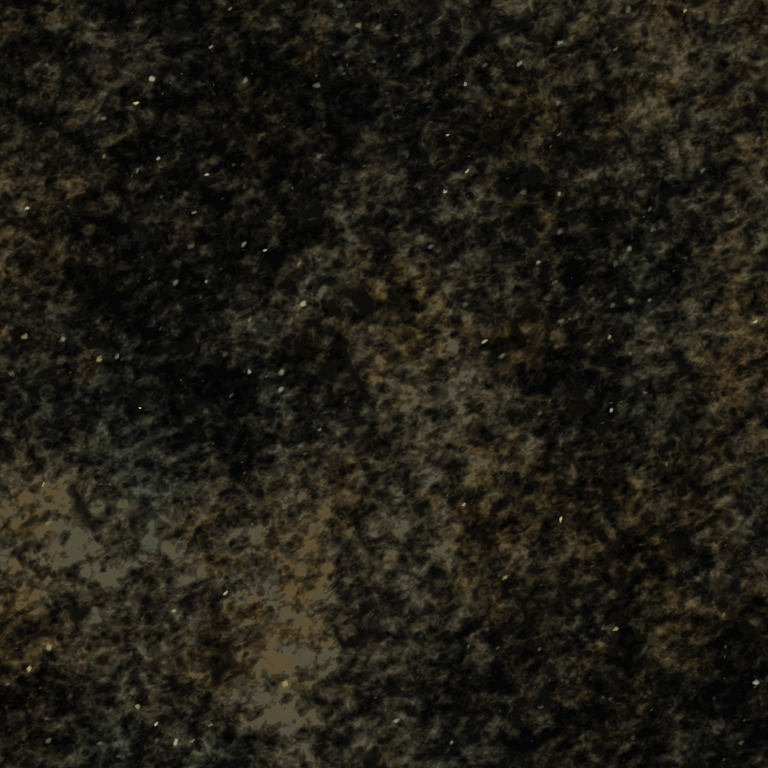
This texture is drawn by a three.js fragment shader. Its source:

```glsl
varying vec2 vUv;

float hash(vec2 p) {
  vec3 q = fract(vec3(p.xyx) * 0.1031);
  q += dot(q, q.yzx + 33.33);
  return fract((q.x + q.y) * q.z);
}

float valueNoise(vec2 p) {
  vec2 cell = floor(p);
  vec2 f = fract(p);
  f = f * f * (3.0 - 2.0 * f);
  float low = mix(hash(cell), hash(cell + vec2(1.0, 0.0)), f.x);
  float high = mix(hash(cell + vec2(0.0, 1.0)), hash(cell + 1.0), f.x);
  return mix(low, high, f.y);
}

mat2 rotation(float angle) {
  float c = cos(angle), s = sin(angle);
  return mat2(c, -s, s, c);
}

// Signed fractal noise centred on zero
float fbm(vec2 p, float gain) {
  float sum = 0.0, weight = 0.5;
  for (int i = 0; i < 3; i++) {
    sum += weight * (valueNoise(p) - 0.5);
    p = rotation(0.65) * p * 2.03 + 17.3;
    weight *= gain;
  }
  return sum;
}

float patchAt(vec2 p, vec2 centre, vec2 size) {
  vec2 d = (p - centre) / size;
  return exp(-dot(d, d));
}

// Broad pale and shadowed regions of the stone
float regions(vec2 p) {
  float pale = 0.44 * patchAt(p, vec2(0.04, 0.32), vec2(0.15, 0.14));
  pale += 0.46 * patchAt(p, vec2(0.37, 0.15), vec2(0.06, 0.17));
  pale += 0.24 * patchAt(p, vec2(0.27, 0.24), vec2(0.26, 0.18));
  pale += 0.18 * patchAt(p, vec2(0.56, 0.45), vec2(0.20, 0.18));
  pale += 0.16 * patchAt(p, vec2(0.95, 0.58), vec2(0.16, 0.40));
  pale += 0.24 * patchAt(p, vec2(0.02, 0.73), vec2(0.08, 0.10));
  float shade = 0.32 * patchAt(p, vec2(0.24, 0.75), vec2(0.20, 0.25));
  shade += 0.28 * patchAt(p, vec2(0.33, 0.47), vec2(0.12, 0.09));
  shade += 0.24 * patchAt(p, vec2(0.77, 0.55), vec2(0.09, 0.13));
  shade += 0.36 * patchAt(p, vec2(0.94, 0.05), vec2(0.20, 0.12));
  shade += 0.22 * patchAt(p, vec2(0.05, 0.08), vec2(0.12, 0.10));
  return pale - shade;
}

vec3 stoneRamp(float t) {
  vec3 c = mix(vec3(0.016, 0.018, 0.017), vec3(0.05, 0.05, 0.04), smoothstep(0.0, 0.28, t));
  c = mix(c, vec3(0.10, 0.09, 0.07), smoothstep(0.25, 0.50, t));
  c = mix(c, vec3(0.16, 0.15, 0.11), smoothstep(0.46, 0.70, t));
  c = mix(c, vec3(0.23, 0.21, 0.155), smoothstep(0.68, 0.90, t));
  return mix(c, vec3(0.33, 0.31, 0.24), smoothstep(0.88, 1.18, t));
}

// Sparse slanted mineral glints, one at most per cell
float glints(vec2 p, float count, float density, float radius) {
  vec2 cell = floor(p * count);
  vec2 jitter = vec2(hash(cell + 3.7), hash(cell + 41.2));
  vec2 d = fract(p * count) - mix(vec2(0.3), vec2(0.7), jitter);
  d = rotation(0.2 + 1.0 * hash(cell + 73.1)) * d;
  d.y *= 1.1 + 0.9 * hash(cell + 91.4);
  d += 0.12 * (vec2(valueNoise(p * 260.0), valueNoise(p * 260.0 + 50.0)) - 0.5);
  float size = radius * mix(0.6, 1.0, hash(cell + 11.9));
  float strength = hash(cell + 57.6);
  float present = step(hash(cell + 23.5), density);
  return present * mix(0.3, 1.0, strength * strength) * (1.0 - smoothstep(size * 0.25, size, length(d)));
}

void main() {
  vec2 p = vUv;
  vec2 warp = vec2(fbm(p * 40.0, 0.5), fbm(p * 40.0 + 60.0, 0.5));
  vec2 q = p + 0.008 * warp;

  // Layered clouds and slightly slanted grains
  vec2 slanted = rotation(0.5) * q;
  float cloud = fbm(q * 7.0 + 8.0, 0.6);
  float clump = fbm(slanted * vec2(25.0, 29.0) + 31.0, 0.6);
  float grain = fbm(slanted * vec2(64.0, 82.0) + 90.0, 0.75);
  float region = regions(p + 0.10 * vec2(cloud, clump));
  float tone = 0.53 + region + 0.60 * cloud + 0.60 * clump + 1.45 * grain;

  // Small dark pits break up the pale crust
  float pitField = valueNoise(slanted * vec2(66.0, 80.0) + 140.0) + 0.4 * grain;
  tone -= 0.42 * smoothstep(0.72, 0.92, pitField) * smoothstep(0.2, 0.7, tone);
  vec3 colour = stoneRamp(tone);

  // Faint rusty, olive and cool mineral tints
  float hue = fbm(p * 6.0 + 200.0, 0.6) + 0.6 * fbm(p * 45.0 + 220.0, 0.6);
  float rust = smoothstep(0.02, 0.34, hue + 0.18 * patchAt(p, vec2(0.98, 0.45), vec2(0.14, 0.25)));
  float cool = smoothstep(0.04, 0.34, -hue + 0.12 * patchAt(p, vec2(0.18, 0.47), vec2(0.16, 0.12)));
  colour *= mix(vec3(1.0), vec3(1.09, 0.98, 0.80), rust);
  colour *= mix(vec3(1.0), vec3(0.86, 0.98, 1.04), cool);

  // Bright specks stand out most in the shadows
  float shadow = 1.0 - smoothstep(-0.1, 0.3, region);
  float bright = glints(p, 42.0, 0.02 + 0.06 * shadow, 0.29);
  float faint = glints(p + 0.37, 75.0, 0.05 + 0.06 * shadow, 0.34);
  vec3 glintColour = mix(vec3(0.74, 0.71, 0.46), vec3(0.62, 0.68, 0.64), hash(floor(p * 42.0) + 7.3));
  colour = mix(colour, glintColour, bright);
  colour = mix(colour, vec3(0.38, 0.36, 0.26), 0.6 * faint);

  gl_FragColor = vec4(colour, 1.0);
}
```
